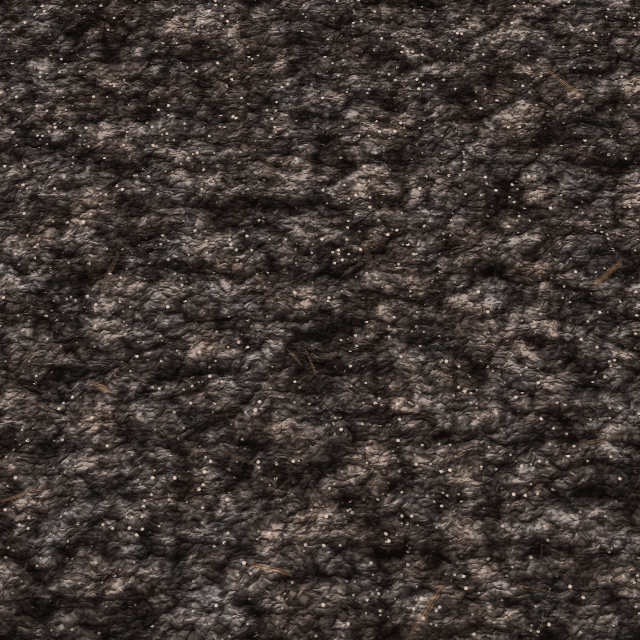
Give the GLSL for this texture, as a Shadertoy shader.

```glsl
// Dark, crumbly garden soil with clods, wood slivers, root fibres and mineral glints.

const vec4 CELLS = vec4(10.0, 24.0, 58.0, 140.0);   // clods, lumps, crumbs, grains
const vec3 WOOD_TAN = vec3(0.50, 0.38, 0.27);
const vec3 WOOD_GREY = vec3(0.33, 0.27, 0.23);
const vec3 GLINT = vec3(0.84, 0.76, 0.70);

vec4 hash4(vec2 p) {
    vec4 q = fract(p.xyxy * vec4(0.1031, 0.1030, 0.0973, 0.1099));
    q += dot(q, q.wzxy + 33.33);
    return fract((q.xxyz + q.yzzw) * q.zywx);
}

vec2 rotate(vec2 p, float angle) {
    float c = cos(angle), s = sin(angle);
    return vec2(c * p.x + s * p.y, c * p.y - s * p.x);
}

// Layered sines, roughly -1 to 1
float waves(vec2 p) {
    float sum = 0.0, gain = 0.5;
    for (int i = 0; i < 4; i++) {
        sum += gain * sin(p.x + 1.7 * sin(p.y)) * cos(p.y * 0.9 - 1.3 * sin(p.x * 0.7));
        p = rotate(p, 1.1) * 1.9 + 3.7;
        gain *= 0.6;
    }
    return sum;
}

// Tilted overlapping lumps: x is the height of the top one, y its random tone
vec2 lumps(vec2 p, float cells, float seed) {
    p = p * cells + seed;
    vec2 base = floor(p);
    vec2 top = vec2(0.0, 0.5);
    for (int y = -1; y <= 1; y++)
    for (int x = -1; x <= 1; x++) {
        vec2 cell = base + vec2(x, y);
        vec4 r = hash4(cell);
        vec4 s = hash4(cell + 71.3);
        vec2 q = rotate(p - cell - 0.15 - 0.7 * r.xy, 0.15 + 2.2 * (r.z - 0.5));
        q /= vec2(0.95, mix(0.42, 0.70, s.x));
        float d = mix(length(q), 1.1 * max(abs(q.x), abs(q.y)), s.y);
        float h = (1.0 - d * d) * (0.6 + 0.4 * r.w);
        if (h > top.x) top = vec2(h, s.z);
    }
    return top;
}

// Heights of the four grain sizes, with their mixed tone
vec4 soil(vec2 p, out float tone) {
    p += 0.006 * vec2(waves(p * 38.0), waves(p * 38.0 + 9.0));
    p += 0.0015 * vec2(waves(p * 160.0), waves(p * 160.0 + 5.0));
    vec2 a = lumps(p, CELLS.x, 13.0);
    vec2 b = lumps(p, CELLS.y, 37.0);
    vec2 c = lumps(p, CELLS.z, 59.0);
    vec2 d = lumps(p, CELLS.w, 83.0);
    tone = dot(vec4(a.y, b.y, c.y, d.y) - 0.5, vec4(0.35, 0.5, 0.55, 0.7));
    return vec4(a.x, b.x, c.x, d.x);
}

float relief(vec2 p) {
    float unused;
    return dot(soil(p, unused), 0.3 / CELLS);
}

// Bent, tapered strip: x is coverage, y the position across it
vec2 strand(vec2 p, float angle, float halfLen, float width, float bend, float px) {
    vec2 q = rotate(p, angle);
    float t = q.x / halfLen;
    q.y += bend * halfLen * (t * t + 0.3 * sin(t * 4.0));
    float w = width * (1.0 - 0.55 * t * t) * (1.0 + 0.2 * sin(t * 17.0 + angle * 9.0));
    float d = max(abs(q.y) - w, abs(q.x) - halfLen);
    return vec2(1.0 - smoothstep(-px, px, d), q.y / width);
}

// Sparse tiny bright grains
float glints(vec2 p, float cells, float chance, float px) {
    vec2 g = p * cells;
    vec4 r = hash4(floor(g) + 211.0);
    float d = length(fract(g) - 0.3 - 0.4 * r.xy) / cells;
    float size = mix(0.0010, 0.0026, r.w * r.w);
    return step(r.z, chance) * (0.45 + 0.55 * r.w) * (1.0 - smoothstep(size - px * 0.5, size + px, d));
}

void mainImage(out vec4 fragColor, in vec2 fragCoord) {
    float px = 1.0 / iResolution.y;
    vec2 p = fragCoord * px;
    // Ground recedes slightly towards the top
    vec2 ground = (p - vec2(0.5, 0.0)) * (0.88 + 0.25 * p.y) + 2.0;

    // Light from above, dark crevices
    float tone;
    vec4 h = soil(ground, tone);
    float e = 0.001;
    float h0 = dot(h, 0.3 / CELLS);
    vec2 slope = vec2(relief(ground + vec2(e, 0.0)), relief(ground + vec2(0.0, e))) - h0;
    vec3 normal = normalize(vec3(-slope / e, 1.0));
    float lit = dot(normal.xy, vec2(-0.3, 0.95));
    float open = dot(h - 0.45, vec4(1.2, 1.7, 1.4, 1.0));
    float shade = clamp(open + lit + tone + 0.3 * waves(ground * 11.0), -2.2, 2.3);
    float light = 0.18 * exp(0.57 * shade);
    vec3 color = light * vec3(1.0, 0.925, 0.875) - vec3(0.0, 0.014, 0.018);
    color *= 1.0 + 0.06 * waves(ground * 27.0) * vec3(1.0, 0.0, -1.0);

    // Half-buried fibres first, then a few wood slivers
    float buried = smoothstep(0.5, 0.85, 0.5 * (h.y + h.z) + 0.15 * h.w);
    for (int i = 0; i < 72; i++) {
        vec4 r = hash4(vec2(float(i) * 3.17, 5.3));
        vec4 s = hash4(vec2(float(i) * 7.31, 19.7));
        bool sliver = i >= 56;
        float halfLen = sliver ? mix(0.014, 0.055, r.w) : mix(0.012, 0.045, r.w);
        float width = sliver ? mix(0.0018, 0.0075, s.x * s.x) : mix(0.0007, 0.0014, s.x);
        float bend = (s.y - 0.5) * (sliver ? 0.2 : 1.1);
        vec2 m = strand(p - r.xy, r.z * 6.283, halfLen, width, bend, px);
        vec3 wood = mix(WOOD_GREY, WOOD_TAN, sliver ? s.z : s.z * 0.6);
        wood *= exp(0.22 * shade) * (0.85 + 0.2 * sin(m.y * 7.0 + s.w * 6.0));
        float cover = sliver ? 0.9 - 0.65 * buried : 0.65 - 0.5 * buried;
        color = mix(color, wood, m.x * cover);
    }

    // Mineral glints gather in loose patches
    float chance = 0.07 + 0.06 * waves(ground * 17.0 + 4.0);
    float spark = max(glints(ground, 115.0, chance, px), glints(ground + 0.37, 83.0, chance, px));
    color = mix(color, GLINT, spark * smoothstep(-1.6, 0.2, shade));

    fragColor = vec4(clamp(color, 0.0, 1.0), 1.0);
}
```
